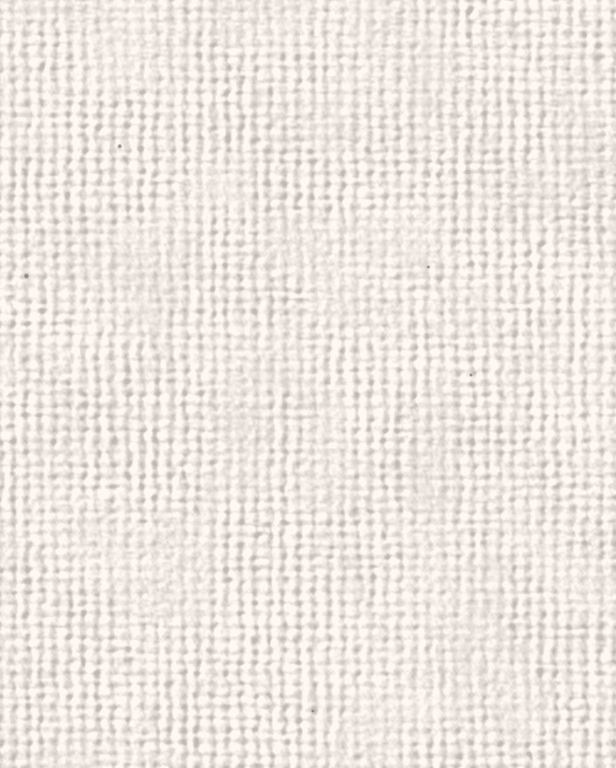
This texture is drawn by a Shadertoy shader. Its source:

```glsl
// Pale embossed canvas-weave paper with beaded threads, broken pits, grain and a few specks.
const float TAU = 6.2831853;
const vec2 THREADS = vec2(43.0, 66.0);      // repeats across and down
const vec3 SHADOW = vec3(0.83, 0.80, 0.78);
const vec3 HIGHLIGHT = vec3(0.98, 0.95, 0.93);
const vec3 SPECK = vec3(0.52, 0.47, 0.45);

float hash(vec2 p) {
    return fract(sin(dot(p, vec2(127.1, 311.7))) * 43758.5453);
}

// Smooth value noise in 0..1
float noise(vec2 p) {
    vec2 i = floor(p), f = fract(p);
    f = f * f * (3.0 - 2.0 * f);
    return mix(mix(hash(i), hash(i + vec2(1, 0)), f.x),
               mix(hash(i + vec2(0, 1)), hash(i + vec2(1, 1)), f.x), f.y);
}

// Rounded thread profile, 1 on the crest and 0 in the gap
float ridge(float x) {
    return 0.5 - 0.5 * cos(TAU * x);
}

// Thread coordinates with a slight wander
vec2 bend(vec2 p) {
    vec2 slow = vec2(noise(p * vec2(0.3, 0.12)), noise(p * vec2(0.12, 0.3) + 37.0));
    vec2 quick = vec2(noise(p * 1.3 + 11.0), noise(p * 1.3 + 71.0));
    return p + 0.3 * (slow - 0.5) + 0.32 * (quick - 0.5);
}

// Relief: long warp threads, beads of varied height, corner pits and grain
float relief(vec2 p) {
    vec2 q = bend(p);
    float warp = ridge(q.x), weft = ridge(q.y);
    float wear = smoothstep(0.1, 0.7, noise(p * vec2(0.3, 0.2) + 5.0));
    float warpDepth = mix(0.15, 0.9, noise(vec2(floor(q.x) * 0.9, p.y * 0.2)));
    float weftDepth = mix(0.05, 0.5, noise(vec2(p.x * 0.3, floor(q.y) * 0.9 + 53.0)));
    float bead = sqrt(warp * weft) * mix(0.1, 0.8, hash(floor(q)));
    float gap = 1.0 - warp;
    float pit = gap * gap * (1.0 - weft) * hash(floor(q + 0.5) + 19.0);
    float weave = warpDepth * (warp - 0.5) + weftDepth * (weft - 0.5)
                + 0.6 * (bead - 0.2) - 0.95 * (pit - 0.09);
    float grain = noise(p * vec2(3.3, 2.5)) + noise(p * vec2(5.8, 4.4) + 29.0) - 1.0;
    return mix(0.5, 1.05, wear) * weave + 0.5 * grain;
}

// Coverage of scattered dark fibres
float specks(vec2 uv, float aspect) {
    float cover = 0.0;
    for (int i = 0; i < 5; i++) {
        float id = float(i);
        vec2 centre = vec2(hash(vec2(id, 3.0)), hash(vec2(id, 8.0)));
        vec2 offset = (uv - centre) * vec2(aspect, 1.0);
        float radius = mix(0.0018, 0.0032, hash(vec2(id, 5.0)));
        cover = max(cover, 1.0 - smoothstep(0.4 * radius, 1.4 * radius, length(offset)));
    }
    return cover;
}

void mainImage(out vec4 fragColor, in vec2 fragCoord) {
    vec2 uv = fragCoord / iResolution.xy;
    vec2 p = uv * THREADS;

    // Light falls from the upper left
    vec2 toward = vec2(0.13, -0.12);
    float slope = relief(p + toward) - relief(p - toward);
    float height = relief(p);
    float cloud = noise(uv * vec2(9.0, 11.0)) + noise(uv * vec2(19.0, 23.0) + 9.0) - 1.0;

    float tone = 0.71 + 0.66 * slope + 0.62 * height + 0.18 * cloud;
    vec3 color = mix(SHADOW, HIGHLIGHT, clamp(tone, -0.5, 1.13));
    color = mix(color, SPECK, 0.8 * specks(uv, iResolution.x / iResolution.y));
    fragColor = vec4(color, 1.0);
}
```
